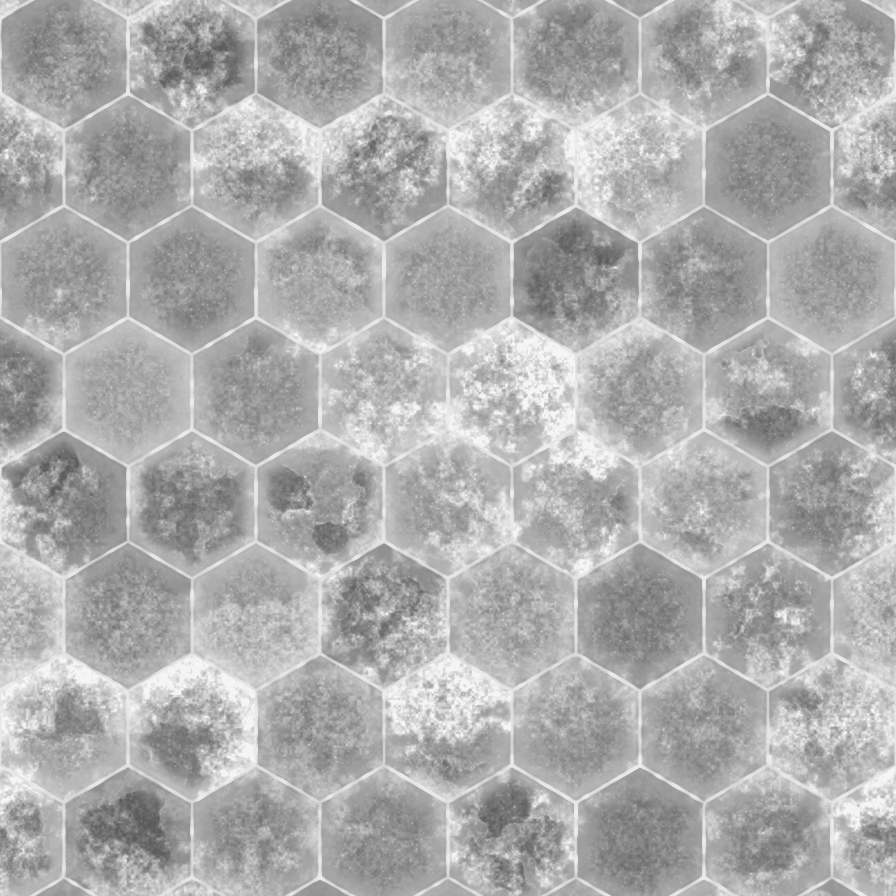
A WebGL 1 fragment shader for this texture:

```glsl
precision highp float;
// Worn grey concrete hexagon tiles with pale joints, stains and speckled centres.

uniform vec2 u_resolution;

#define COLUMNS 7.0
#define ROWS 8.0          // even, so the staggered rows repeat
#define JOINT_HALF 0.011  // in tile widths
#define JOINT_TONE 0.89
#define TONE_DARK 0.53
#define TONE_LIGHT 0.70
#define GRAIN 0.17
#define SPECKLE 0.11
#define DARK_STAIN 0.15
#define PALE_STAIN 0.25

const float ROW_STEP = 0.8660254;
const float UNBOUNDED = 512.0;

float hash(vec2 p) {
  vec3 q = fract(p.xyx * 0.1031);
  q += dot(q, q.yzx + 33.33);
  return fract((q.x + q.y) * q.z);
}

// Value noise that repeats after the given number of lattice cells.
float noise(vec2 p, float period) {
  vec2 i = floor(p), f = fract(p);
  f = f * f * f * (f * (f * 6.0 - 15.0) + 10.0);
  vec2 a = mod(i, period), b = mod(i + 1.0, period);
  return mix(mix(hash(a), hash(vec2(b.x, a.y)), f.x),
             mix(hash(vec2(a.x, b.y)), hash(b), f.x), f.y);
}

float fbm(vec2 p, float period) {
  float sum = 0.0, weight = 0.5;
  for (int i = 0; i < 5; i++) {
    sum += weight * noise(p, period);
    p = p * 2.0 + 17.0;
    period *= 2.0;
    weight *= 0.5;
  }
  return sum / 0.96875;
}

// Offset from the nearest centre of a staggered hexagon grid.
vec2 hexOffset(vec2 p) {
  vec2 cell = vec2(1.0, 2.0 * ROW_STEP);
  vec2 a = mod(p + 0.5 * cell, cell) - 0.5 * cell;
  vec2 b = mod(p, cell) - 0.5 * cell;
  return dot(a, a) < dot(b, b) ? a : b;
}

// Small round flecks, one per lattice cell, of random size and strength.
float flecks(vec2 p) {
  vec2 cell = floor(p);
  vec2 spot = 0.3 + 0.4 * vec2(hash(cell + 3.0), hash(cell + 71.0));
  float radius = mix(0.15, 0.34, hash(cell + 19.0));
  float strength = smoothstep(0.45, 1.0, hash(cell + 37.0));
  return strength * (1.0 - smoothstep(0.3 * radius, radius, length(fract(p) - spot)));
}

void main() {
  vec2 uv = gl_FragCoord.xy / u_resolution;
  vec2 p = uv * vec2(COLUMNS, ROWS * ROW_STEP) - vec2(0.0, 0.5 * ROW_STEP);
  float pixel = COLUMNS / min(u_resolution.x, u_resolution.y);

  // Tile identity and distance to its border
  vec2 local = hexOffset(p);
  vec2 id = floor((p - local) * vec2(2.0, 1.0 / ROW_STEP) + 0.5);
  id = mod(id, vec2(2.0 * COLUMNS, ROWS));
  vec2 corner = abs(local);
  float border = 0.5 - max(corner.x, dot(corner, vec2(0.5, ROW_STEP)));

  // Each tile takes its own piece of noise and its own amount of wear
  vec2 q = local + 20.0 + 40.0 * vec2(hash(id + 5.0), hash(id + 47.0));
  float tone = mix(TONE_DARK, TONE_LIGHT, hash(id + 11.0));
  float wear = mix(0.12, 1.0, smoothstep(0.2, 0.85, hash(id + 83.0)));
  float rough = fbm(q * 9.0, UNBOUNDED);
  float fine = 0.55 * noise(q * 31.0, UNBOUNDED) + 0.45 * noise(q * 57.0, UNBOUNDED);

  // Smooth light rim around a darker, grainy core
  float core = smoothstep(0.05, 0.24, border + 0.22 * (rough - 0.5));
  float shade = tone + mix(0.045, -0.035, core);
  shade += 0.05 * exp(-border / 0.035);
  shade += GRAIN * (fine - 0.5) * mix(0.2, 1.0, core);
  shade += SPECKLE * flecks(q * 23.0) * mix(0.35, 1.0, core);
  shade += 0.10 * (rough - 0.5);

  // Dark blotches with flaky bright outlines
  vec2 warp = vec2(fbm(q * 3.0 + 7.0, UNBOUNDED), fbm(q * 3.0 + 31.0, UNBOUNDED)) - 0.5;
  float blotch = fbm(q * 2.3 + 1.3 * warp, UNBOUNDED) + 0.25 * (rough - 0.5);
  float inside = smoothstep(0.03, 0.16, border);
  shade -= DARK_STAIN * wear * inside * smoothstep(0.52, 0.62, blotch);
  float outline = 1.0 - smoothstep(0.0, 0.035, abs(blotch - 0.51));
  shade += 0.12 * wear * inside * outline * fine;

  // Pale deposits that spread over neighbouring tiles
  float cloud = fbm(uv * COLUMNS + 0.5 * warp * inside, COLUMNS);
  float pale = smoothstep(0.53, 0.74, cloud + 0.45 * (rough - 0.5));
  float crust = smoothstep(0.52, 0.68, fbm(q * 4.0 + 53.0, UNBOUNDED));
  pale = max(pale, 0.55 * crust * wear);
  shade += PALE_STAIN * pale * mix(0.3, 1.0, wear) * (0.5 + fine);

  // Thin uneven joint with a faint shadow beside it
  float chips = noise(uv * COLUMNS * 14.0, COLUMNS * 14.0);
  float halfWidth = JOINT_HALF * mix(0.65, 1.4, chips);
  float soft = 0.6 * pixel;
  float joint = 1.0 - smoothstep(halfWidth - soft, halfWidth + soft, border);
  float shadow = 1.0 - smoothstep(0.0, 0.014, abs(border - 0.026));
  shade -= 0.045 * shadow * (1.0 - chips);
  shade = mix(shade, JOINT_TONE + 0.08 * (chips - 0.5), joint * mix(0.75, 1.0, chips));

  gl_FragColor = vec4(vec3(clamp(shade, 0.36, 0.96)), 1.0);
}
```
